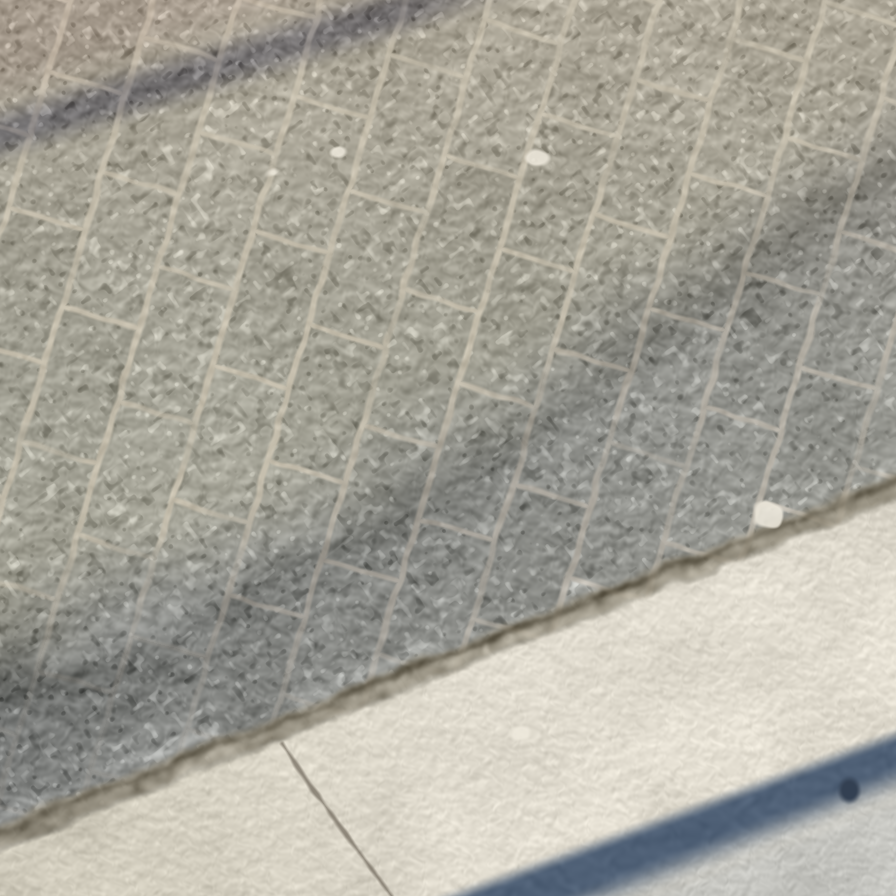
This texture is drawn by a WebGL 2 fragment shader. Its source:

```glsl
#version 300 es
precision highp float;
// Sunlit brick paving in slanted running bond, cut by a diagonal curb and a
// pale concrete slab. Joints come from a sheared grid with staggered columns;
// grit is embossed value noise, and shadows are soft bands along lines.
uniform vec2 u_resolution;
out vec4 fragColor;

const float COLUMN_WIDTH = 0.09375;
const float BRICK_LENGTH = 0.1641;
const float SHEAR = 0.3;

float hash(vec2 p) {
  vec3 q = fract(vec3(p.xyx) * 0.1031);
  q += dot(q, q.yzx + 33.33);
  return fract((q.x + q.y) * q.z);
}

float noise(vec2 p) {
  vec2 i = floor(p), f = fract(p);
  f = f * f * (3.0 - 2.0 * f);
  return mix(mix(hash(i), hash(i + vec2(1, 0)), f.x),
             mix(hash(i + vec2(0, 1)), hash(i + vec2(1, 1)), f.x), f.y);
}

float fbm(vec2 p) {
  float sum = 0.0, gain = 0.5;
  for (int i = 0; i < 4; i++, gain *= 0.5) {
    sum += gain * noise(p);
    p = mat2(1.6, 1.2, -1.2, 1.6) * p + 17.3;
  }
  return sum / 0.9375;
}

// Signed relief, lit from the upper left
float emboss(vec2 p, float scale) {
  vec2 q = mat2(0.8, 0.6, -0.6, 0.8) * p * scale + 1.2 * noise(p * scale * 0.5);
  return noise(q + vec2(-0.4, 0.3)) - noise(q + vec2(0.4, -0.3));
}

// Sparse bright and dark flecks
float flecks(vec2 p, float scale) {
  vec2 q = mat2(0.6, 0.8, -0.8, 0.6) * p * scale;
  return smoothstep(0.7, 0.95, noise(q)) - smoothstep(0.7, 0.95, noise(q + 31.7));
}

// Soft line, and a fill below an edge
float gauss(float d, float width) { return exp(-d * d / (width * width)); }
float below(float d, float soft) { return 1.0 - smoothstep(-soft, soft, d); }

float segment(vec2 p, vec2 a, vec2 b) {
  vec2 d = b - a;
  return length(p - a - d * clamp(dot(p - a, d) / dot(d, d), 0.0, 1.0));
}

// x: distance to the nearest joint, y: random value of the brick
vec2 bricks(vec2 p) {
  float across = (p.x - SHEAR * p.y + 0.0344) / COLUMN_WIDTH;
  float column = floor(across);
  float offset = 0.0794 + 0.0078 * column - 0.0788 * mod(column, 2.0);
  float along = (1.0 - p.y - SHEAR * p.x - offset) / BRICK_LENGTH;
  float side = abs(across - round(across)) * COLUMN_WIDTH;
  float end = abs(along - round(along)) * BRICK_LENGTH;
  return vec2(min(side, end + 0.0008) / 1.044, hash(vec2(column, floor(along)) + 40.0));
}

vec3 paving(vec2 p) {
  vec2 wobble = vec2(noise(p * 45.0), noise(p * 45.0 + 9.0)) - 0.5;
  vec2 brick = bricks(p + 0.004 * wobble);
  vec3 col = mix(vec3(0.635, 0.63, 0.58), vec3(0.67, 0.645, 0.585), smoothstep(0.5, 1.1, p.y));
  col += 0.03 * (brick.y - 0.5) + 0.06 * (fbm(p * 14.0) - 0.5);
  col += 0.1 * emboss(p, 105.0) + 0.07 * emboss(p + 3.0, 200.0) + 0.11 * flecks(p, 130.0);
  // Sandy joints, partly worn away towards the lower left
  float wear = mix(0.5, 1.0, smoothstep(0.2, 0.5, fbm(p * 16.0 + 5.0)));
  wear *= mix(0.3, 1.0, smoothstep(0.2, 0.5, p.y + 0.3 * p.x));
  float joint = 1.0 - smoothstep(0.0015, 0.0056, brick.x);
  col = mix(col, vec3(0.78, 0.75, 0.68) + 0.08 * emboss(p, 120.0), 0.9 * joint * wear);
  // Broad cool shade with a dappled dark streak along its upper rim
  float rim = 0.27 + 0.33 * p.x + 0.25 * p.x * p.x;
  float fall = p.y - rim + 0.06 * (fbm(p * 9.0) - 0.5);
  col -= below(fall - 0.02, 0.09) * mix(0.085, 0.05, p.x) * vec3(1.1, 0.95, 0.45);
  float dapple = smoothstep(0.3, 0.65, fbm(vec2(p.x * 6.0, (p.y - 0.6 * p.x) * 14.0)));
  col -= 0.09 * gauss(fall + 0.02, 0.04) * dapple;
  col -= 0.07 * dapple * below(p.y - 0.33 - 0.25 * p.x, 0.08) * (1.0 - p.x);
  // Pole shadow over the top left corner
  float pole = p.y - 0.85 - 0.31 * p.x;
  col -= vec3(0.21, 0.2, 0.14) * below(abs(pole) - 0.021, 0.018) * below(p.x - 0.53, 0.1);
  return col - vec3(0.02, 0.04, 0.035) * smoothstep(0.0, 0.08, pole);
}

vec3 slab(vec2 p) {
  vec3 col = mix(vec3(0.81, 0.79, 0.73), vec3(0.875, 0.855, 0.805), smoothstep(0.1, 0.6, p.x));
  col += 0.1 * (fbm(p * 12.0) - 0.5) + 0.05 * emboss(p, 130.0) + 0.05 * emboss(p, 230.0);
  // Bent crack running down from the curb
  vec2 kink = vec2(0.345, 0.125);
  float crack = min(segment(p, vec2(0.315, 0.17), kink), segment(p, kink, vec2(0.437, 0.0)));
  crack += 0.003 * (noise(p * 70.0) - 0.5);
  col = mix(col, vec3(0.46, 0.43, 0.38), 0.75 * below(crack - 0.002, 0.0022));
  // Blue shadow with a softer lower side, and a dark spot
  float upper = p.y - 0.365 * (p.x - 0.508), lower = p.y - 0.39 * (p.x - 0.69);
  col -= vec3(0.12, 0.1, 0.07) * below(lower, 0.03);
  float band = below(upper, 0.011) * (1.0 - below(lower - 0.006, 0.022));
  col = mix(col, vec3(0.29, 0.36, 0.45) + 0.04 * emboss(p, 110.0), 0.97 * band);
  float spot = length((p - vec2(0.948, 0.118)) * vec2(1.0, 0.85)) - 0.011;
  return mix(col, vec3(0.2, 0.25, 0.32), below(spot, 0.004));
}

void main() {
  vec2 p = gl_FragCoord.xy / u_resolution;
  float curb = (p.y - 0.082 - 0.39 * p.x) / 1.073 + 0.014 * (fbm(p * 28.0) - 0.5);
  vec3 col = mix(paving(p), slab(p), below(curb + 0.026, 0.006));
  // Dirty curb face with a dark seam and loose sand above it
  vec3 dirt = vec3(0.63, 0.6, 0.53) + 0.2 * emboss(p, 80.0);
  col = mix(col, dirt, 0.8 * below(abs(curb + 0.014) - 0.013, 0.006));
  col -= 0.17 * gauss(curb + 0.008, 0.005);
  col += 0.1 * gauss(curb - 0.008, 0.007) * smoothstep(0.45, 0.7, noise(p * 22.0));
  // Pale pebbles: centre and radius
  vec3 pebbles[5] = vec3[5](vec3(0.857, 0.426, 0.017), vec3(0.582, 0.182, 0.012),
    vec3(0.305, 0.807, 0.006), vec3(0.378, 0.832, 0.006), vec3(0.598, 0.822, 0.011));
  for (int i = 0; i < 5; i++) {
    float edge = length((p - pebbles[i].xy) * vec2(0.9, 1.2)) - pebbles[i].z;
    edge += 0.008 * (noise(p * 75.0) - 0.5);
    col = mix(col, vec3(0.94, 0.92, 0.87), 0.85 * below(edge, 0.003));
  }
  fragColor = vec4(clamp(col, 0.0, 1.0), 1.0);
}
```
